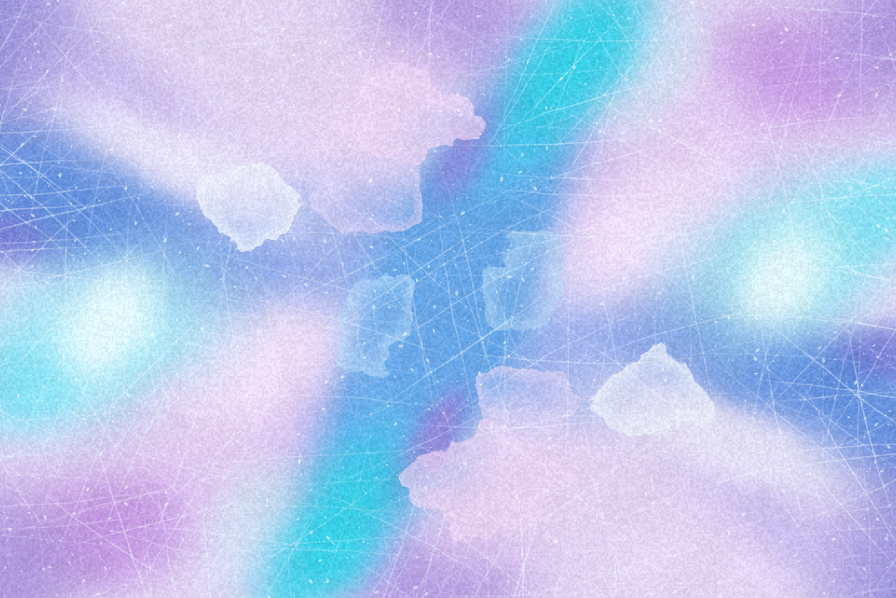
Give the GLSL for this background, as a Shadertoy shader.

```glsl
// Pastel watercolour washes in half-turn symmetry, under fine scratches, specks and grain.

float hash(vec2 p) {
    vec3 h = fract(p.xyx * 0.1031);
    h += dot(h, h.yzx + 33.33);
    return fract((h.x + h.y) * h.z);
}

float noise(vec2 p) {
    vec2 i = floor(p), f = fract(p);
    f = f * f * (3.0 - 2.0 * f);
    return mix(mix(hash(i), hash(i + vec2(1, 0)), f.x),
               mix(hash(i + vec2(0, 1)), hash(i + vec2(1, 1)), f.x), f.y);
}

float fbm(vec2 p) {
    float sum = 0.0, gain = 0.5;
    for (int i = 0; i < 5; i++) {
        sum += gain * noise(p + 40.0);
        p = mat2(1.6, 1.2, -1.2, 1.6) * p;
        gain *= 0.5;
    }
    return sum;
}

vec2 rotate(vec2 p, float a) {
    float c = cos(a), s = sin(a);
    return vec2(c * p.x + s * p.y, c * p.y - s * p.x);
}

// Soft ellipse
float glow(vec2 p, vec2 centre, vec2 radius, float angle) {
    vec2 q = rotate(p - centre, angle) / radius;
    return exp(-pow(dot(q, q), 1.5));
}

// Soft colour at a point and at its half-turn twin; tint.a is the strength
vec3 wash(vec3 col, vec4 twins, vec2 centre, vec2 radius, float angle, vec4 tint) {
    float w = glow(twins.xy, centre, radius, angle) + glow(twins.zw, centre, radius, angle);
    return mix(col, tint.rgb, min(w, 1.0) * tint.a);
}

// Torn-edged patch whose pigment gathers at its rim
float patchShape(vec2 p, vec2 centre, vec2 radius) {
    float d = length((p - centre) / radius) + 1.5 * (fbm(p * 14.0) - 0.48);
    float fill = 1.0 - smoothstep(0.96, 1.02, d);
    return fill * (0.25 + 0.75 * smoothstep(0.2, 1.0, d));
}

vec3 stain(vec3 col, vec4 twins, vec2 centre, vec2 radius, vec4 tint) {
    float w = max(patchShape(twins.xy, centre, radius), patchShape(twins.zw, centre, radius));
    return mix(col, tint.rgb, w * tint.a);
}

// Bent hairlines in stretched cells, one direction per layer
float scratches(vec2 p, float pixel) {
    float sum = 0.0;
    for (int i = 0; i < 18; i++) {
        float k = float(i);
        vec2 q = rotate(p, k * 2.4) + vec2(k * 3.7, k * 1.9);
        q.y += 0.02 * sin(q.x * 6.0 + k) + 0.003 * noise(q * 30.0);
        vec2 size = vec2(0.45, 0.07), id = floor(q / size);
        vec2 f = q - id * size;
        float seed = hash(id + k * 17.0);
        float y = size.y * (0.15 + 0.7 * hash(id + 91.0 + k));
        float line = 1.0 - smoothstep(0.0003, 0.0006 + pixel, abs(f.y - y));
        float along = sin(3.14159 * f.x / size.x);
        sum += line * along * seed * seed;
    }
    return sum;
}

// Scattered dust at several scales
float specks(vec2 p, float pixel) {
    float sum = 0.0;
    for (int i = 0; i < 3; i++) {
        float k = float(i), size = 0.022 + 0.016 * k;
        vec2 q = p / size + k * 31.0, id = floor(q);
        vec2 spot = 0.25 + 0.5 * vec2(hash(id + 5.0), hash(id + 53.0));
        vec2 d = rotate((fract(q) - spot) * size, 6.28 * hash(id + 11.0));
        float radius = 0.0012 + 0.003 * pow(hash(id + 71.0), 4.0);
        float dot1 = 1.0 - smoothstep(radius - pixel, radius + pixel, length(d * vec2(1.0, 1.7)));
        sum += dot1 * step(0.62, hash(id + 29.0));
    }
    return min(sum, 1.0);
}

void mainImage(out vec4 fragColor, in vec2 fragCoord) {
    float pixel = 1.0 / iResolution.y;
    vec2 p = (fragCoord - 0.5 * iResolution.xy) * pixel;
    vec2 bend = 0.07 * vec2(fbm(p * 5.0) - 0.48, fbm(p * 5.0 + 9.0) - 0.48);
    vec4 t = vec4(p + bend, -p + bend);
    vec3 col = vec3(0.88, 0.83, 0.95);

    // Lavender, violet and pink ground
    col = wash(col, t, vec2(-0.77, 0.45), vec2(0.14, 0.28), 0.0, vec4(0.57, 0.54, 0.85, 0.85));
    col = wash(col, t, vec2(-0.57, 0.35), vec2(0.20, 0.08), -0.6, vec4(0.72, 0.66, 0.90, 0.6));
    col = wash(col, t, vec2(0.02, 0.48), vec2(0.16, 0.13), 0.0, vec4(0.66, 0.56, 0.86, 0.8));
    col = wash(col, t, vec2(-0.09, 0.32), vec2(0.16, 0.13), 0.0, vec4(0.92, 0.82, 0.95, 0.7));
    col = wash(col, t, vec2(-0.50, -0.25), vec2(0.28, 0.12), 0.4, vec4(0.87, 0.76, 0.93, 0.8));
    col = wash(col, t, vec2(-0.58, -0.39), vec2(0.14, 0.10), 0.0, vec4(0.74, 0.55, 0.87, 0.8));
    col = wash(col, t, vec2(-0.77, -0.47), vec2(0.14, 0.16), 0.0, vec4(0.64, 0.54, 0.85, 0.8));

    // Blue middle and side bands
    col = wash(col, t, vec2(-0.22, 0.08), vec2(0.22, 0.11), 0.0, vec4(0.58, 0.67, 0.92, 0.95));
    col = wash(col, t, vec2(-0.22, -0.20), vec2(0.10, 0.12), 0.0, vec4(0.85, 0.74, 0.93, 0.8));
    col = wash(col, t, vec2(0.0), vec2(0.36, 0.13), 1.15, vec4(0.38, 0.64, 0.90, 0.95));
    col = wash(col, t, vec2(0.045, 0.25), vec2(0.10, 0.04), 1.0, vec4(0.64, 0.48, 0.84, 0.75));
    col = wash(col, t, vec2(-0.64, 0.155), vec2(0.31, 0.12), -0.35, vec4(0.36, 0.55, 0.86, 0.95));
    col = wash(col, t, vec2(-0.75, 0.09), vec2(0.10, 0.05), 0.0, vec4(0.41, 0.40, 0.80, 0.6));

    // Pale clouds and cyan lights
    col = wash(col, t, vec2(-0.45, 0.225), vec2(0.24, 0.06), -0.45, vec4(0.92, 0.90, 0.97, 0.85));
    col = wash(col, t, vec2(-0.33, -0.125), vec2(0.18, 0.10), 0.55, vec4(0.94, 0.87, 0.97, 0.95));
    col = wash(col, t, vec2(-0.595, -0.075), vec2(0.22, 0.13), 0.35, vec4(0.60, 0.89, 0.95, 1.0));
    col = wash(col, t, vec2(-0.71, -0.15), vec2(0.10, 0.07), 0.3, vec4(0.45, 0.87, 0.95, 0.7));
    col = wash(col, t, vec2(-0.565, -0.04), vec2(0.11, 0.07), 0.9, vec4(0.91, 0.97, 0.98, 0.9));
    col = wash(col, t, vec2(-0.34, -0.38), vec2(0.12, 0.06), 0.96, vec4(0.80, 0.88, 0.95, 0.7));
    col = wash(col, t, vec2(-0.20, -0.39), vec2(0.20, 0.085), 0.96, vec4(0.20, 0.82, 0.91, 0.97));

    // Torn watercolour edges
    col = stain(col, t, vec2(-0.35, 0.165), vec2(0.08, 0.07), vec4(0.92, 0.94, 0.98, 0.8));
    col = stain(col, t, vec2(-0.07, 0.31), vec2(0.11, 0.10), vec4(0.94, 0.84, 0.96, 0.7));
    col = stain(col, t, vec2(-0.11, 0.17), vec2(0.08, 0.06), vec4(0.86, 0.82, 0.96, 0.7));
    col = stain(col, t, vec2(-0.105, -0.035), vec2(0.08, 0.07), vec4(0.70, 0.84, 0.96, 0.6));

    // Surface wear
    col += 0.06 * (fbm(p * 9.0 + 20.0) - 0.48);
    float wear = 0.35 * scratches(p, pixel) * (0.4 + noise(p * 4.0 + 7.0));
    col = mix(col, vec3(0.93, 0.97, 1.0), min(wear, 0.6));
    col = mix(col, vec3(0.96, 0.98, 1.0), 0.6 * specks(p, pixel));
    col += 0.09 * (noise(p * 330.0 + 200.0) - 0.5);
    fragColor = vec4(clamp(col, 0.0, 1.0), 1.0);
}
```
